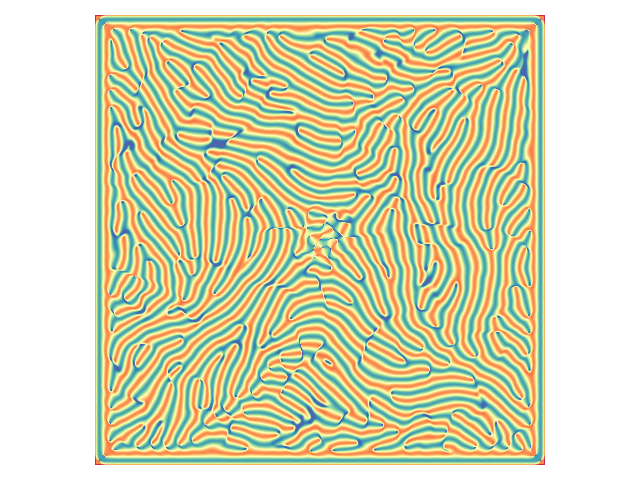
Write a Shadertoy shader that draws this pattern.

```glsl
const float TAU = 6.2831853;
const float HALF_SIDE = 15.9;   // half of the square, in stripe periods

// Cold gaps to hot stripe cores
const vec3 RAMP[11] = vec3[11](
    vec3(0.37, 0.31, 0.64), vec3(0.20, 0.53, 0.74), vec3(0.40, 0.76, 0.65),
    vec3(0.67, 0.87, 0.64), vec3(0.90, 0.96, 0.60), vec3(1.00, 1.00, 0.75),
    vec3(1.00, 0.88, 0.55), vec3(0.99, 0.68, 0.38), vec3(0.96, 0.43, 0.26),
    vec3(0.84, 0.24, 0.31), vec3(0.62, 0.00, 0.26));

vec3 heatColor(float heat) {
    float x = clamp(heat, 0.0, 1.0) * 10.0;
    int i = min(int(x), 9);
    return mix(RAMP[i], RAMP[i + 1], x - float(i));
}

vec3 hash3(vec2 p) {
    vec3 q = fract(p.xyx * vec3(0.1031, 0.1030, 0.0973));
    q += dot(q, q.yxz + 33.33);
    return fract((q.xxy + q.yzz) * q.zyx);
}

float gradientDot(vec2 cell, vec2 offset) {
    float a = TAU * hash3(cell + 71.0).x;
    return dot(vec2(cos(a), sin(a)), offset);
}

float gradientNoise(vec2 p) {
    vec2 i = floor(p), f = p - i;
    vec2 u = f * f * f * (f * (f * 6.0 - 15.0) + 10.0);
    vec2 e = vec2(1.0, 0.0);
    return mix(mix(gradientDot(i, f), gradientDot(i + e, f - e), u.x),
               mix(gradientDot(i + e.yx, f - e.yx), gradientDot(i + 1.0, f - 1.0), u.x), u.y);
}

// Unit normal of the stripes: a hyperbolic flow, more disturbed far from the centre
vec2 stripeNormal(vec2 p) {
    float disorder = mix(1.0, 2.4, clamp(length(p) / HALF_SIDE, 0.0, 1.0));
    float a = atan(-p.y, p.x) + disorder * gradientNoise(p * 0.17 + 5.3);
    return vec2(cos(a), sin(a));
}

// Sum of oriented complex wave packets, one per jittered cell
vec2 wavePackets(vec2 p) {
    vec2 cell = floor(p), sum = vec2(0.0);
    for (int y = -3; y <= 3; y++)
    for (int x = -3; x <= 3; x++) {
        vec2 id = cell + vec2(x, y);
        vec3 rnd = hash3(id + 200.0);
        vec2 center = id + rnd.xy;
        vec2 d = p - center;
        float phase = TAU * (dot(d, stripeNormal(center)) + rnd.z);
        sum += exp(-dot(d, d) * 0.6) * vec2(cos(phase), sin(phase));
    }
    return sum;
}

void mainImage(out vec4 fragColor, in vec2 fragCoord) {
    float scale = 2.0 * HALF_SIDE / (0.9375 * iResolution.y);
    vec2 p = (fragCoord - 0.5 * iResolution.xy) * scale;

    // Depth below the square border, and the same with rounded corners
    vec2 q = abs(p) - HALF_SIDE;
    float depth = -max(q.x, q.y);
    vec2 r = q + 0.9;
    float roundDepth = 0.9 - length(max(r, 0.0)) - min(max(r.x, r.y), 0.0);

    // Stripes turn parallel to the border
    vec2 wave = wavePackets(p);
    float edgePhase = TAU * (roundDepth - 0.82);
    float side = clamp((q.y - q.x) * 1.5, -1.0, 1.0);
    vec2 edgeWave = 1.6 * vec2(cos(edgePhase), side * sin(edgePhase));
    wave = mix(wave, edgeWave, 1.0 - smoothstep(0.2, 2.2, roundDepth));

    // Even contrast; dark gaps at the defects, hotter stripe ends beside them
    float power = dot(wave, wave);
    float stripe = wave.x * inversesqrt(power + 0.01);
    stripe *= 1.0 + 0.25 * exp(-power / 0.4);
    stripe -= 1.1 * exp(-power / 0.07);

    // Thin hot rim
    stripe += 0.7 * (1.0 - smoothstep(0.0, 0.12, depth));

    vec3 color = heatColor(max(0.45 + 0.31 * stripe, 0.04));
    float inside = smoothstep(-0.5, 0.5, depth / scale);
    fragColor = vec4(mix(vec3(1.0), color, inside), 1.0);
}
```
